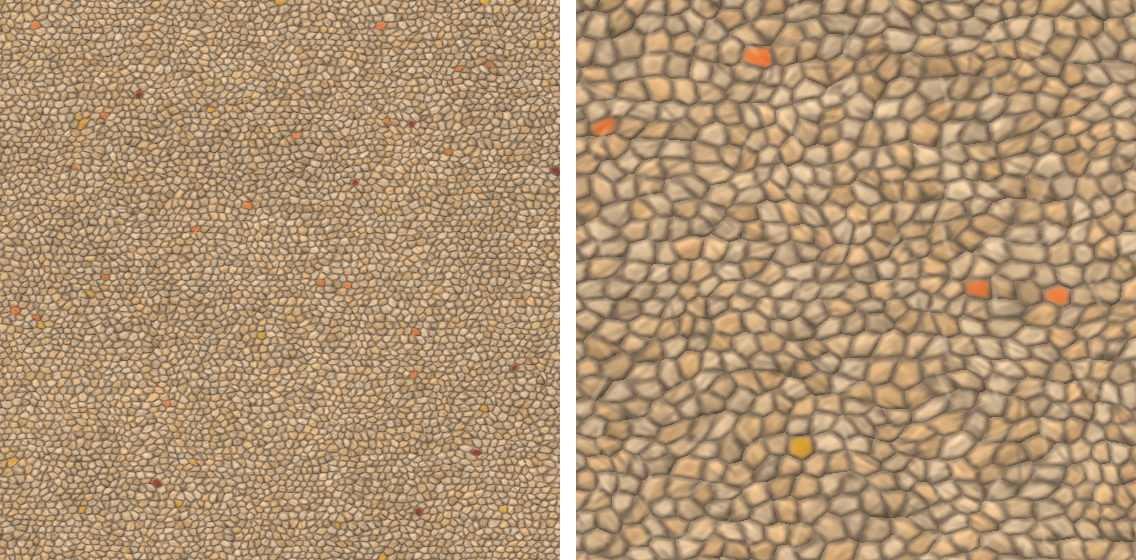
Left: the whole. Right: its middle third, enlarged.
Reproduce this texture procedurally as a WebGL 1 fragment shader.

```glsl
precision highp float;
// Woven beige wool: small staggered yarn loops, fuzzy fibres, rare bright flecks.

uniform vec2 u_resolution;

#define LOOPS vec2(68.0, 84.0)   // loops across and up the canvas
#define JITTER 0.62              // irregularity of loop positions
#define GAP_LEVEL 0.505          // brightness between loops
#define LOOP_RISE 0.30           // extra brightness on top of a loop
#define LOOP_VARIATION 0.11      // brightness spread from loop to loop
#define FIBRE_CONTRAST 0.17
#define FLECK_SHARE 0.009
#define STRAY_GRID 34.0          // cells holding one stray hair each
#define PALE_TINT vec3(1.0, 0.865, 0.695)
#define WARM_TINT vec3(1.0, 0.800, 0.560)
#define GAP_TINT vec3(1.0, 0.855, 0.690)

float hash(vec2 p) {
  vec3 q = fract(vec3(p.xyx) * 0.1031);
  q += dot(q, q.yzx + 33.33);
  return fract((q.x + q.y) * q.z);
}

vec2 hash2(vec2 p) {
  return vec2(hash(p + 17.3), hash(p + 71.9));
}

float noise(vec2 p) {
  vec2 i = floor(p), f = fract(p);
  f = f * f * (3.0 - 2.0 * f);
  return mix(mix(hash(i), hash(i + vec2(1.0, 0.0)), f.x),
             mix(hash(i + vec2(0.0, 1.0)), hash(i + 1.0), f.x), f.y);
}

vec2 rotate(vec2 p, float a) {
  float c = cos(a), s = sin(a);
  return vec2(c * p.x + s * p.y, c * p.y - s * p.x);
}

// Yarn in a loop leans along one of the two weave diagonals.
float leanAngle(vec2 id) {
  float side = hash(id + 5.7) < 0.6 ? 1.0 : -1.0;
  return side * (0.45 + 0.5 * hash(id + 9.1));
}

// Nearest loop: its id, the offset from its centre, and the gap to the next one.
void findLoop(vec2 p, out vec2 id, out vec2 offset, out float edge) {
  float nearest = 9.0, second = 9.0;
  for (int j = -1; j <= 1; j++) {
    float row = floor(p.y) + float(j);
    float stagger = 0.5 * mod(row, 2.0);
    for (int i = -1; i <= 1; i++) {
      vec2 cell = vec2(floor(p.x - stagger) + float(i), row);
      vec2 centre = cell + vec2(stagger, 0.0) + 0.5 + JITTER * (hash2(cell) - 0.5);
      vec2 d = p - centre;
      float dist = length(rotate(d, leanAngle(cell)) * vec2(0.88, 1.13));
      if (dist < nearest) {
        second = nearest;
        nearest = dist;
        id = cell;
        offset = d;
      } else {
        second = min(second, dist);
      }
    }
  }
  edge = second - nearest;
}

// Coverage of a thin hair kept inside its grid cell.
float strayHair(vec2 uv, float seed) {
  vec2 p = uv * STRAY_GRID + seed;
  vec2 id = floor(p);
  vec2 d = rotate(fract(p) - 0.5, 6.283 * hash(id + seed));
  d.y += 0.5 * d.x * d.x * (hash(id + 3.1) - 0.5);
  float line = 1.0 - smoothstep(0.02, 0.075, abs(d.y));
  float ends = 1.0 - smoothstep(0.22, 0.46, abs(d.x));
  return line * ends * step(0.45, hash(id + 8.4));
}

void main() {
  vec2 uv = gl_FragCoord.xy / u_resolution;

  // Loops on a slightly wandering weave
  vec2 wander = vec2(noise(uv * 21.0), noise(uv * 21.0 + 40.0)) - 0.5;
  vec2 id, offset;
  float edge;
  findLoop(uv * LOOPS + 0.9 * wander, id, offset, edge);
  float body = smoothstep(0.0, 0.52, edge);

  // Fibres twisted along each loop, and a fine fuzz over all
  vec2 along = rotate(offset, leanAngle(id));
  float fibre = noise(along * vec2(1.6, 4.8) + 40.0 * hash2(id)) - 0.5;
  float fuzz = noise(uv * 250.0) - 0.5;

  // Brightness: domed loops lit from the upper left
  float light = dot(offset, vec2(-0.07, 0.13));
  float level = GAP_LEVEL + LOOP_RISE * body + light;
  level += LOOP_VARIATION * (hash(id + 2.2) - 0.5) * (0.4 + 0.6 * body);
  level += FIBRE_CONTRAST * fibre + 0.07 * fuzz;
  level += 0.05 * (noise(uv * 7.0) - 0.5) + 0.012;

  // Wool colour: pale to ochre loops, greyer gaps
  float warmth = smoothstep(0.15, 0.95, hash(id + 6.6));
  vec3 tint = mix(PALE_TINT, WARM_TINT, warmth);
  tint = mix(GAP_TINT, tint, 0.25 + 0.75 * body);
  vec3 color = level * tint;

  // Rare orange, yellow or dark red flecks
  float kind = hash(id + 12.8);
  vec3 fleck = mix(vec3(0.88, 0.42, 0.18), vec3(0.82, 0.60, 0.16), step(0.45, kind));
  fleck = mix(fleck, vec3(0.50, 0.19, 0.15), step(0.8, kind));
  float isFleck = step(1.0 - FLECK_SHARE, hash(id + 30.5));
  color = mix(color, fleck * (0.65 + 0.5 * level), 0.85 * isFleck * body);

  // Stray pale and grey hairs
  color = mix(color, vec3(0.88, 0.80, 0.69), 0.32 * strayHair(uv, 3.7));
  color = mix(color, vec3(0.45, 0.40, 0.35), 0.34 * strayHair(uv, 11.2));

  gl_FragColor = vec4(clamp(color, 0.0, 1.0), 1.0);
}
```
